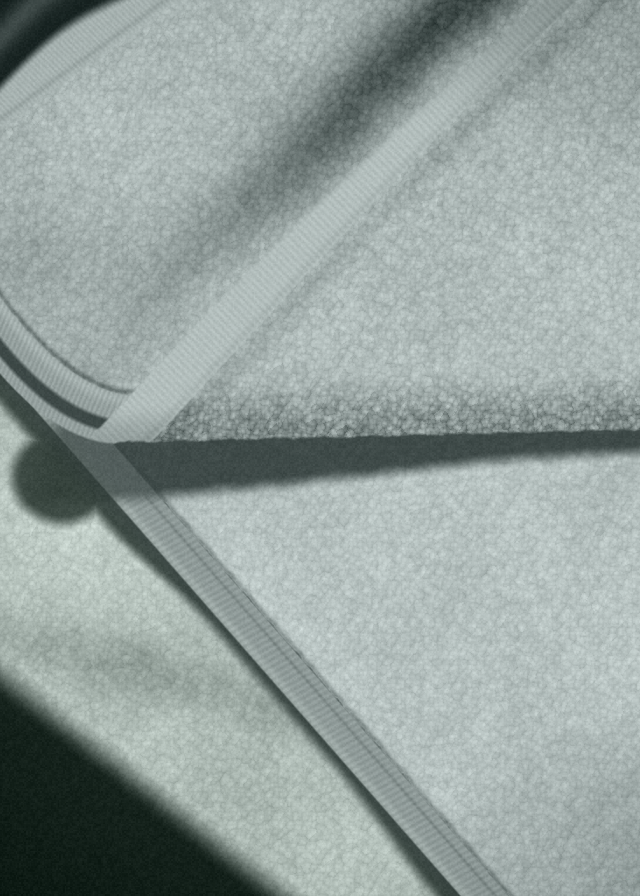
A WebGL 2 fragment shader for this texture:

```glsl
#version 300 es
precision highp float;
uniform vec2 u_resolution;
out vec4 fragColor;

vec2 hash2(vec2 p) {
  vec3 q = fract(p.xyx * vec3(0.1031, 0.103, 0.0973));
  q += dot(q, q.yzx + 33.33);
  return fract((q.xx + q.yz) * q.zy);
}

// Terry loops: cellular bumps, each with its own brightness
float loops(vec2 p) {
  vec2 cell = floor(p), f = fract(p);
  float nearest = 9.0, tone = 0.0;
  for (int j = -1; j <= 1; j++)
    for (int i = -1; i <= 1; i++) {
      vec2 o = vec2(i, j), h = hash2(cell + o);
      float d = length(o + 0.2 + 0.6 * h - f);
      if (d < nearest) { nearest = d; tone = h.x; }
    }
  return 0.55 - nearest + 0.5 * (tone - 0.5);
}

// Soft uneven folds from layered sines
float waves(vec2 p) {
  float sum = 0.0, amp = 0.5;
  for (int i = 0; i < 4; i++) {
    p += 0.6 * sin(p.yx * 1.3 + float(i));
    sum += amp * sin(p.x) * sin(p.y);
    p = mat2(1.5, 1.1, -1.1, 1.5) * p;
    amp *= 0.6;
  }
  return sum;
}

float above(float d, float soft) { return smoothstep(-soft, soft, d); }
float fall(float a, float b, float v) { return 1.0 - smoothstep(a, b, v); }
float bump(float d, float w) { return exp(-d * d / (w * w)); }
float ribs(float t) { return sin(t * 900.0); }

void main() {
  vec2 p = gl_FragCoord.xy / u_resolution.y;
  float x = p.x, y = p.y;
  float folds = waves(p * 16.0);
  vec2 tuft = p + 0.0025 * vec2(waves(p * 90.0), waves(p * 80.0 + 7.0));
  mat2 turn = mat2(0.84, 0.55, -0.55, 0.84);
  float pile = 0.7 * loops(turn * tuft * vec2(125.0, 95.0)) + 0.5 * loops(tuft * 190.0);
  float edgeFuzz = 0.002 * waves(p * 120.0);

  // Shape distances
  float foldY = 0.503 + 0.025 * x + edgeFuzz;
  float cx = min(x, 0.137);
  float cornerY = 0.583 - 1.15 * cx + 4.2 * cx * cx;
  float upperLayer = above(y - max(foldY, cornerY), 0.002);
  float bow = 0.012 * sin(3.14 * clamp((y - 0.525) / 0.475, 0.0, 1.0));
  float upperHem = (x - y + 0.375 + bow) * 0.707;
  float lowerHem = (x + 0.875 * y - 0.541) * 0.753;

  // Lower towel: ground on the left, folded sheet on the right
  float ground = 0.67 + 0.05 * folds - 0.1 * bump(y - 0.29 + 0.25 * x, 0.035) + 0.13 * pile;
  ground += 0.05 * bump(length(p - vec2(0.07, 0.37)), 0.1);
  float gap = 0.031 + 0.014 * smoothstep(0.3, 0.42, y) + 0.01 * fall(0.0, 0.15, y);
  float hemShadow = above(lowerHem + gap, 0.009);
  hemShadow = max(hemShadow, above(0.052 - length((p - vec2(0.07, 0.468)) * vec2(0.92, 1.0)), 0.01));
  ground = mix(ground, 0.2 + 0.02 * pile, hemShadow * 0.93);
  float corner = (0.247 - 0.78 * x - y) * 0.79 + 0.004 * folds;
  ground = mix(ground, 0.08 + 0.03 * pile, above(corner, 0.022));
  float sheet = 0.69 + 0.035 * folds + 0.13 * pile - 0.1 * fall(0.0, 0.3, y) * smoothstep(0.35, 0.75, x);
  sheet -= 0.25 * bump(lowerHem - 0.022 - edgeFuzz, 0.0035) * (0.6 + pile);
  float lower = mix(ground, sheet, above(lowerHem - 0.02 - edgeFuzz, 0.0015));
  float band = above(0.0203 - abs(lowerHem), 0.0014);
  float tape = 0.56 + 0.025 * ribs(y * 1.33 - lowerHem * 0.65) + 0.06 * bump(lowerHem + 0.015, 0.004)
    - 0.08 * bump(lowerHem - 0.009, 0.002);
  lower = mix(lower, tape, band);

  // Shadow thrown under the fold
  float reach = 0.028 + 0.034 * fall(0.14, 0.65, x);
  float shade = above(y - foldY + reach + 0.003 * folds, 0.011) * above(x - 0.05 + 0.3 * (0.5 - y), 0.02);
  lower = mix(lower, 0.2 + 0.03 * pile + 0.1 * band, 0.92 * shade);

  // Upper towel left of the hem, with the long crease
  float back = 0.65 + 0.03 * folds + 0.14 * pile;
  back -= (0.06 + 0.23 * smoothstep(0.6, 0.9, y)) * bump(upperHem + 0.07 + 0.006 * folds, 0.042);
  back -= 0.16 * smoothstep(0.8, 1.0, y) * bump(upperHem + 0.085, 0.05);
  back -= 0.07 * bump(x - 0.03, 0.1) * bump(y - 0.72, 0.06);
  float trim = y - 0.857 - 0.72 * x;
  back = mix(back, 0.67 + 0.02 * ribs(x + y) - 0.06 * bump(trim - 0.01, 0.004), above(trim, 0.006));
  float beyond = y - 0.902 - 0.75 * x - 0.012 * sin(x * 24.0);
  back = mix(back, 0.12 + 0.16 * bump(beyond - 0.055, 0.02), above(beyond, 0.009));

  // Front flap, rolling into the fold
  float flapHeight = y - foldY;
  float flap = 0.66 + 0.025 * folds + 0.15 * pile - 0.09 * smoothstep(0.75, 1.0, y);
  flap -= 0.21 * fall(0.005, 0.075, flapHeight) * (1.0 - 0.8 * pile);
  flap -= 0.07 * bump(upperHem - 0.035, 0.015);
  float hemHalf = mix(0.025, 0.014, smoothstep(0.6, 1.0, y));
  float upper = mix(back, flap, above(upperHem - hemHalf, 0.002));

  // Doubled hem at the left corner
  float strip = (y - cornerY) / (0.085 - 0.22 * cx);
  float cornerTape = 0.58 + 0.03 * ribs(x * 1.2 - y * 0.5) + 0.07 * bump(strip - 0.9, 0.12);
  cornerTape = mix(cornerTape, 0.24, above(strip - 0.22, 0.05) * above(0.47 - strip, 0.05));
  float leftSide = above(-upperHem - hemHalf, 0.003);
  upper -= 0.22 * bump(strip - 1.06 - 8.0 * edgeFuzz, 0.06) * leftSide * step(x, 0.16);
  upper = mix(upper, cornerTape, above(1.0 - strip, 0.025) * leftSide);

  // Main diagonal hem
  float hemTape = 0.7 + 0.02 * ribs((x + y) * 0.75) - 0.04 * bump(upperHem - hemHalf * 0.8, 0.004);
  hemTape -= 0.13 * smoothstep(0.85, 1.0, y) + 0.12 * fall(0.0, 0.045, flapHeight);
  float hemLeft = mix(0.002, 0.006, smoothstep(0.6, 0.85, y));
  upper = mix(upper, hemTape, above(upperHem + hemHalf, hemLeft) * above(hemHalf - upperHem, 0.002));

  // Combine, add grain and a cool tint
  float light = mix(lower, upper, upperLayer);
  light += 0.035 * (hash2(floor(p * 512.0)).x - 0.5);
  light -= 0.05 * smoothstep(0.4, 0.7, length(p - vec2(0.36, 0.5)));
  float warmth = fall(-0.05, 0.0, lowerHem) * (1.0 - upperLayer);
  vec3 tint = vec3(0.0, 0.045, 0.038) + vec3(0.0, 0.006, -0.012) * warmth;
  fragColor = vec4(clamp(light + tint, 0.0, 1.0), 1.0);
}
```
